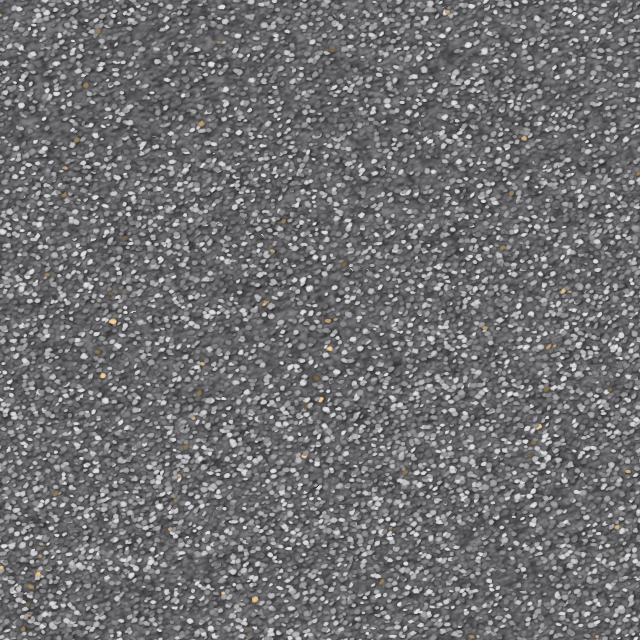
Write a WebGL 1 fragment shader that draws this texture.

```glsl
precision highp float;
// Weathered asphalt: small pale stone chips bedded in dark grey, tilted binder.

uniform vec2 u_resolution;

const float TILT = 0.33;                        // common lean of the grain, radians
const vec2 CELL = vec2(0.0115, 0.0075);         // spacing of the chips
const float CHIP_RADIUS = 0.0046;
const float CHIP_SPIN = 0.65;                   // spread of chip angles around the lean
const float EDGE_SOFTNESS = 0.34;
const float CHIP_DARK = 0.41;
const float CHIP_LIGHT = 0.88;
const float BINDER_TONE = 0.385;
const float BINDER_CONTRAST = 0.36;
const float SHADOW_DEPTH = 0.30;
const vec2 SHADOW_SHIFT = vec2(0.0006, -0.0011);
const float WARM_SHARE = 0.004;                 // share of ochre chips
const vec3 COOL_TINT = vec3(0.994, 0.992, 1.012);
const vec3 WARM_TINT = vec3(1.12, 0.95, 0.70);

float hash(vec2 p) {
  return fract(sin(dot(p, vec2(127.1, 311.7))) * 43758.5453);
}

float noise(vec2 p) {
  vec2 cell = floor(p);
  vec2 f = fract(p);
  f = f * f * (3.0 - 2.0 * f);
  float low = mix(hash(cell), hash(cell + vec2(1.0, 0.0)), f.x);
  float high = mix(hash(cell + vec2(0.0, 1.0)), hash(cell + vec2(1.0, 1.0)), f.x);
  return mix(low, high, f.y);
}

mat2 rotation(float angle) {
  float c = cos(angle);
  float s = sin(angle);
  return mat2(c, -s, s, c);
}

// Binder: fine streaky mottling over a broader drift.
float binder(vec2 p) {
  float fine = noise(p / vec2(0.0085, 0.0050) + 17.0);
  float grit = noise(p / vec2(0.0050, 0.0036) + 71.0);
  float drift = noise(p / vec2(0.040, 0.022) + 43.0);
  float mottle = 0.60 * fine + 0.35 * grit + 0.15 * drift - 0.55;
  return BINDER_TONE + BINDER_CONTRAST * mottle;
}

// Chance that a cell holds a chip: patchy, and sparser towards the top.
float chipDensity(vec2 p, float height) {
  float patches = noise(p * vec2(6.0, 11.0) + 5.0);
  return 0.90 - 0.22 * height + 0.50 * (patches - 0.5);
}

void main() {
  vec2 uv = gl_FragCoord.xy / u_resolution.y;
  float pixel = 1.0 / u_resolution.y;
  vec2 p = rotation(TILT) * uv;
  vec2 home = floor(p / CELL);
  float density = chipDensity(p, uv.y);
  float ragged = 0.5 * (noise(p / 0.0034 + 29.0) - 0.5);

  vec4 chips = vec4(0.0);                       // premultiplied chip layer
  float shadow = 0.0;

  for (int j = -1; j <= 1; j++) {
    for (int i = -1; i <= 1; i++) {
      vec2 id = home + vec2(float(i), float(j));
      float present = step(hash(id + 3.7), density);
      vec2 jitter = vec2(hash(id + 11.3), hash(id + 23.9)) - 0.5;
      vec2 center = (id + 0.5 + 0.9 * jitter) * CELL;

      // Shape of this chip: a ragged ellipse, 1.0 on its outline.
      mat2 spin = rotation(CHIP_SPIN * (2.0 * hash(id + 37.1) - 1.0));
      float size = CHIP_RADIUS * mix(0.70, 1.30, hash(id + 41.9));
      vec2 radii = size * vec2(1.0, mix(0.52, 0.86, hash(id + 53.3)));
      float d = length(spin * (p - center) / radii) + ragged;
      float soft = max(EDGE_SOFTNESS, 0.6 * pixel / radii.y);
      float mask = present * (1.0 - smoothstep(1.0 - soft, 1.0 + soft, d));

      // Colour: mostly mid grey, some bright, a few ochre, darker at the rim.
      float glint = pow(hash(id + 67.7), 1.35);
      float tone = mix(CHIP_DARK, CHIP_LIGHT, glint);
      tone *= 1.03 - 0.16 * clamp(d * d, 0.0, 1.3);
      float warm = step(hash(id + 83.1), WARM_SHARE);
      vec3 color = tone * mix(COOL_TINT, WARM_TINT, warm);
      chips = mix(chips, vec4(color, 1.0), mask);

      // Dark crevice around the chip, deeper beside bright ones.
      float away = length(spin * (p - center - SHADOW_SHIFT) / radii);
      float crevice = 1.0 - smoothstep(0.9, 1.9, away);
      shadow = max(shadow, present * crevice * mix(0.6, 1.0, glint));
    }
  }

  vec3 ground = binder(p) * (1.0 - SHADOW_DEPTH * shadow) * COOL_TINT;
  gl_FragColor = vec4(ground * (1.0 - chips.a) + chips.rgb, 1.0);
}
```
